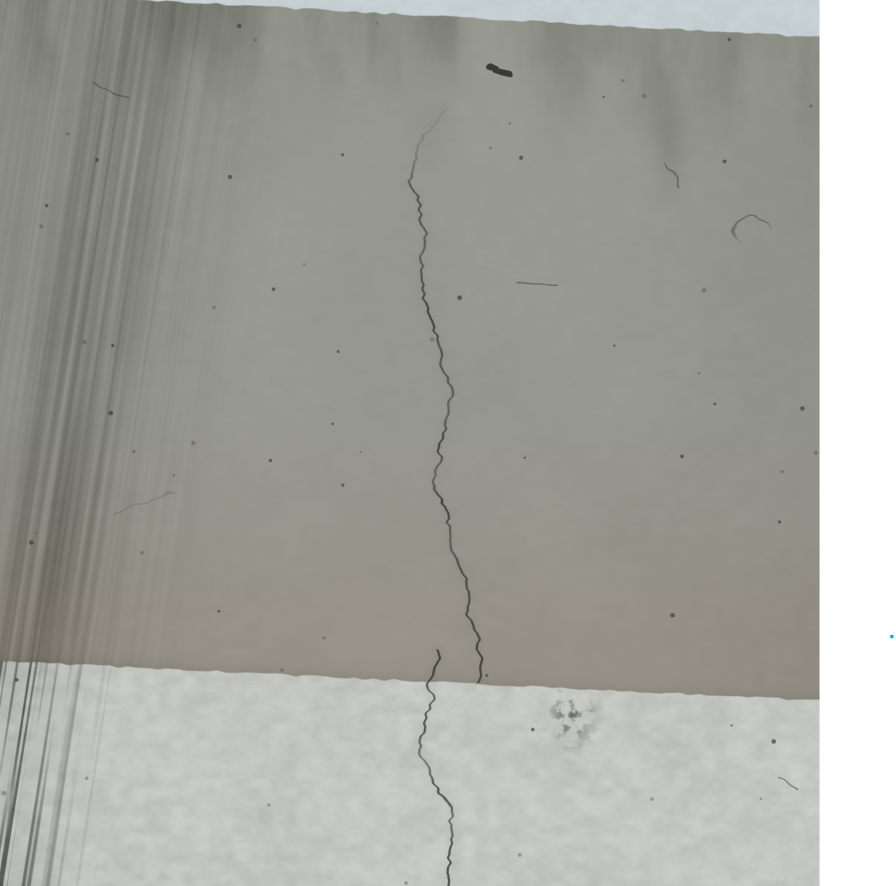
This texture is drawn by a Shadertoy shader. Its source:

```glsl
// Cracked, rain-streaked concrete beam between pale bands, with a blank margin on the right.

// Layout, in units of canvas height
const float WALL_RIGHT = 0.925;
const float TOP_EDGE = 1.0090, TOP_SLOPE = 0.0553;
const float LOW_EDGE = 0.2540, LOW_SLOPE = 0.0484;
const float STAIN_LEAN = 0.155, STAIN_X = 0.037;

// Colours
const vec3 WALL_COOL = vec3(0.592, 0.600, 0.568);
const vec3 WALL_WARM = vec3(0.592, 0.572, 0.535);
const vec3 BAND = vec3(0.765, 0.773, 0.752);
const vec3 SKY_BAND = vec3(0.775, 0.812, 0.825);
const vec3 INK = vec3(0.22, 0.22, 0.20);
const vec3 DOT_COLOR = vec3(0.10, 0.65, 0.78);

// Crack vertices: upper branch, then lower branch
const int UPPER_COUNT = 15, CRACK_COUNT = 22;
const vec2 CRACK[22] = vec2[22](
    vec2(.507, .879), vec2(.474, .842), vec2(.463, .796), vec2(.482, .737),
    vec2(.474, .680), vec2(.492, .618), vec2(.510, .553), vec2(.505, .537),
    vec2(.489, .454), vec2(.505, .428), vec2(.511, .382), vec2(.530, .342),
    vec2(.529, .309), vec2(.542, .276), vec2(.541, .230),
    vec2(.497, .266), vec2(.484, .230), vec2(.488, .211), vec2(.475, .151),
    vec2(.492, .105), vec2(.509, .089), vec2(.506, -.01));

float hash(vec2 p) {
    vec3 q = fract(p.xyx * vec3(0.1031, 0.1030, 0.0973));
    q += dot(q, q.yzx + 33.33);
    return fract((q.x + q.y) * q.z);
}

float noise(vec2 p) {
    vec2 i = floor(p), f = fract(p);
    f = f * f * (3.0 - 2.0 * f);
    return mix(mix(hash(i), hash(i + vec2(1, 0)), f.x),
               mix(hash(i + vec2(0, 1)), hash(i + vec2(1, 1)), f.x), f.y);
}

float fbm(vec2 p) {
    float sum = 0.0, gain = 0.5;
    for (int i = 0; i < 4; i++) {
        sum += gain * noise(p);
        p = p * 2.03 + 17.1;
        gain *= 0.5;
    }
    return sum;
}

float segment(vec2 p, vec2 a, vec2 b) {
    vec2 d = b - a;
    return length(p - a - d * clamp(dot(p - a, d) / dot(d, d), 0.0, 1.0));
}

float stroke(float dist, float halfWidth, float aa) {
    return 1.0 - smoothstep(halfWidth - aa * 0.5, halfWidth + aa, dist);
}

float blot(vec2 p, vec2 center, vec2 size) {
    vec2 q = (p - center) / size;
    return exp(-dot(q, q));
}

float crackDistance(vec2 p) {
    p.x += 0.007 * (noise(vec2(p.y * 75.0, 2.0)) - 0.5) + 0.004 * (noise(vec2(p.y * 190.0, 8.0)) - 0.5);
    float d = 1.0;
    for (int i = 0; i < CRACK_COUNT - 1; i++)
        if (i != UPPER_COUNT - 1) d = min(d, segment(p, CRACK[i], CRACK[i + 1]));
    return d;
}

// Sparse round pits, one candidate per cell
float specks(vec2 p, float cells, float density, float aa) {
    vec2 id = floor(p * cells);
    vec2 center = (id + 0.2 + 0.6 * vec2(hash(id + 3.7), hash(id + 9.2))) / cells;
    float radius = 0.0008 + 0.0016 * hash(id + 21.0);
    return step(1.0 - density, hash(id + 50.0)) * stroke(length(p - center), radius, aa);
}

void mainImage(out vec4 fragColor, in vec2 fragCoord) {
    vec2 p = fragCoord / iResolution.y;
    float aa = 1.0 / iResolution.y;
    float rough = 0.0025 * (noise(vec2(p.x * 90.0, 4.0)) - 0.5);
    float topDist = p.y - (TOP_EDGE - TOP_SLOPE * p.x) + rough;
    float lowDist = p.y - (LOW_EDGE - LOW_SLOPE * p.x) + rough;
    float lean = p.x - STAIN_LEAN * (p.y - 0.26);
    float streak = 0.6 * noise(vec2(lean * 150.0, p.y * 2.5)) + 0.4 * noise(vec2(lean * 330.0, p.y * 5.0));
    float grain = fbm(p * vec2(70.0, 95.0)) - 0.47;

    // Beam: cool to warm gradient, soft clouds and a leaning stain
    vec3 wall = mix(WALL_WARM, WALL_COOL, smoothstep(0.22, 0.62, p.y));
    wall += 0.035 * (fbm(p * 7.0) - 0.47) + 0.018 * grain;
    wall -= 0.022 * smoothstep(0.65, 0.95, p.x);
    float stain = exp(-pow((lean - STAIN_X) / 0.055, 2.0));
    float veil = 1.0 - smoothstep(0.05, 0.28, lean);
    wall -= stain * (0.055 + 0.12 * (streak - 0.35)) + veil * (0.035 + 0.07 * (streak - 0.5));
    float damp = smoothstep(-0.16, 0.0, topDist) * smoothstep(0.2, 0.9, fbm(p * vec2(22.0, 7.0)));
    wall -= 0.10 * damp + 0.05 * blot(p, vec2(0.755, 0.85), vec2(0.018, 0.06));
    wall -= 0.025 * blot(p, vec2(0.485, 0.855), vec2(0.025, 0.04));
    wall -= 0.04 * exp(-max(lowDist, 0.0) * 130.0);

    // Lower band: pale plaster, grainy, with run-off lines at the left
    vec3 band = BAND + 0.09 * grain + 0.04 * (fbm(p * 13.0) - 0.47);
    float runoff = 1.0 - smoothstep(0.01, 0.16, lean);
    band -= runoff * (0.05 + 0.42 * smoothstep(0.48, 0.85, streak));
    float patchMask = blot(p, vec2(0.645, 0.19), vec2(0.022, 0.025));
    band -= 0.32 * patchMask * smoothstep(0.42, 0.65, fbm(p * 130.0));
    vec3 col = mix(band, wall, smoothstep(-aa, aa, lowDist));
    col = mix(col, SKY_BAND + 0.05 * grain, smoothstep(-aa, aa, topDist));

    // Crack, faint where it begins
    float fade = 1.0 - 0.85 * smoothstep(0.76, 0.87, p.y);
    float crack = crackDistance(p);
    float weight = 0.45 + 0.35 * noise(vec2(p.y * 28.0, 1.0));
    col = mix(col, INK, fade * weight * stroke(crack, 0.0010, aa));
    col -= 0.025 * fade * exp(-crack * 220.0);

    // Pits, scratches, chipped hole and half ring
    float pits = specks(p, 14.0, 0.13, aa) + 0.5 * specks(p + 0.31, 33.0, 0.035, aa);
    col = mix(col, INK, 0.65 * min(pits, 1.0) * (1.0 - smoothstep(-0.01, 0.0, topDist)));
    vec2 w = p + 0.006 * (vec2(noise(p * 85.0), noise(p * 85.0 + 40.0)) - 0.5);
    float scratch = min(segment(w, vec2(.103, .905), vec2(.147, .890)), segment(w, vec2(.583, .682), vec2(.628, .678)));
    scratch = min(scratch, segment(w, vec2(.752, .815), vec2(.766, .790)));
    scratch = min(scratch, segment(w, vec2(.879, .121), vec2(.901, .108)));
    col = mix(col, INK, 0.45 * stroke(scratch, 0.0007, aa));
    col = mix(col, INK, 0.18 * stroke(segment(w, vec2(.129, .421), vec2(.198, .445)), 0.0006, aa));
    float hole = min(segment(w, vec2(.551, .924), vec2(.561, .922)), segment(w, vec2(.561, .920), vec2(.577, .915)));
    col = mix(col, INK * 0.75, 0.85 * stroke(hole, 0.0033, aa));
    vec2 ring = (w - vec2(.850, .739)) / vec2(1.0, 0.8);
    float arc = smoothstep(-0.018, 0.008, ring.y - ring.x * 0.5);
    col = mix(col, INK, 0.42 * arc * stroke(abs(length(ring) - 0.0215), 0.0008, aa));

    // Blank margin with one small dot
    col = mix(col, vec3(1.0), smoothstep(-aa, aa, p.x - WALL_RIGHT));
    col = mix(col, DOT_COLOR, stroke(length(p - vec2(1.0066, 0.2816)), 0.0018, aa));
    fragColor = vec4(clamp(col, 0.0, 1.0), 1.0);
}
```
